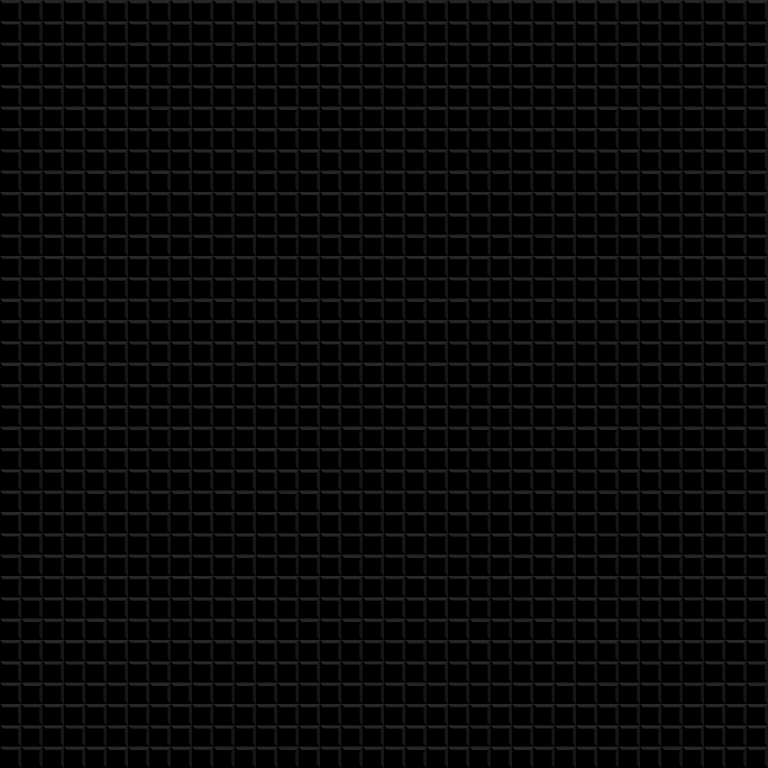
This texture is drawn by a WebGL 2 fragment shader. Its source:

```glsl
#version 300 es
precision highp float;
// Black square tiles with mitred bevels, lit from the top and faintly from the right.

uniform vec2 u_resolution;
out vec4 fragColor;

const float TILES = 36.0;

float hash(vec2 p) {
    vec3 q = fract(p.xyx * vec3(0.1031, 0.1030, 0.0973));
    q += dot(q, q.yzx + 33.33);
    return fract((q.x + q.y) * q.z);
}

// Grey level of the beveled tiles at a point measured in tiles
float tileShade(vec2 p) {
    vec2 cell = mod(floor(p), TILES);
    vec2 f = fract(p);
    float top = 1.0 - f.y;
    float right = 1.0 - f.x;
    float edge = min(min(f.x, f.y), min(top, right));

    // Slight differences in bevel width and sheen from tile to tile
    float bevel = 0.15 + 0.012 * (hash(cell) - 0.5);
    float sheen = 1.0 + 0.10 * (hash(cell + 57.0) - 0.5);
    if (edge > bevel) return 0.0;

    // The nearest side owns the bevel; left and bottom stay in shadow
    if (edge == top) return 0.15 * sheen;
    if (edge == right) return 0.085 * sheen;
    return 0.0;
}

void main() {
    // Average a grid of samples inside each pixel for smooth edges
    const int SAMPLES = 5;
    float shade = 0.0;
    for (int y = 0; y < SAMPLES; y++) {
        for (int x = 0; x < SAMPLES; x++) {
            vec2 offset = (vec2(x, y) + 0.5) / float(SAMPLES) - 0.5;
            vec2 uv = (gl_FragCoord.xy + offset) / u_resolution;
            shade += tileShade(uv * TILES);
        }
    }
    fragColor = vec4(vec3(shade / float(SAMPLES * SAMPLES)), 1.0);
}
```
